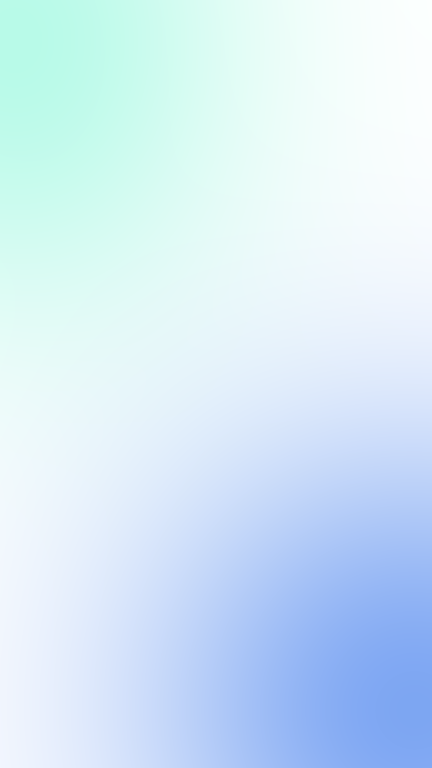
Give the GLSL for this background, as a Shadertoy shader.

```glsl
#define PAPER       vec3(1.0, 1.0, 1.0)
#define BLUE        vec3(0.49, 0.65, 0.95)
#define BLUE_POS    vec2(0.960, 0.075)
#define BLUE_SIZE   vec2(0.645, 0.362)
#define MINT        vec3(0.72, 0.98, 0.91)
#define MINT_POS    vec2(0.035, 0.948)
#define MINT_SIZE   vec2(0.545, 0.371)

// Gaussian falloff around a centre, sizes as fractions of the canvas
float glow(vec2 uv, vec2 centre, vec2 size) {
    vec2 d = (uv - centre) / size;
    return exp(-dot(d, d));
}

// Transparent wash of colour, full strength at the glow's centre
vec3 tint(vec3 colour, float strength) {
    return mix(vec3(1.0), colour, strength);
}

void mainImage(out vec4 fragColor, in vec2 fragCoord) {
    vec2 uv = fragCoord / iResolution.xy;

    // Two soft washes multiplied over the paper
    vec3 colour = PAPER;
    colour *= tint(BLUE, glow(uv, BLUE_POS, BLUE_SIZE));
    colour *= tint(MINT, glow(uv, MINT_POS, MINT_SIZE));

    fragColor = vec4(colour, 1.0);
}
```
